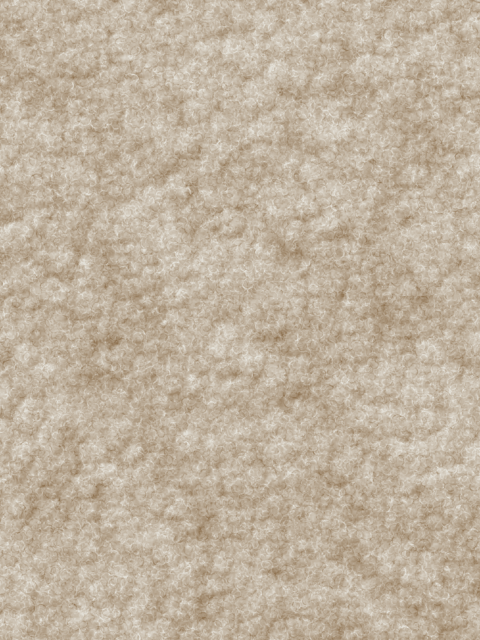
A WebGL 2 fragment shader for this texture:

```glsl
#version 300 es
precision highp float;
precision highp int;
// Cream boucle wool: soft lit tufts over a faint weave, covered in fine curled fibres.

uniform vec2 u_resolution;
out vec4 fragColor;

// Colours
const vec3 SHADOW_WOOL = vec3(0.65, 0.565, 0.46);
const vec3 LIGHT_WOOL = vec3(0.82, 0.785, 0.73);
const float BASE_TONE = 0.645;

// Sizes, as fractions of the canvas width
const float TUFT_SIZE = 0.042;
const float NUB_SIZE = 0.023;
const float CURL_SIZE = 0.017;
const float FIBRE_WIDTH = 0.0011;
const float WARP = 0.016;

// Strengths
const float PATCH_GAIN = 0.34;
const float TUFT_GAIN = 0.50;
const float NUB_GAIN = 0.38;
const float FIBRE_GAIN = 0.28;
const float FUZZ_GAIN = 0.38;

const int CURL_LAYERS = 7;
const float DOME_BLEND = 0.2;
const vec2 LIGHT_STEP = vec2(-0.14, 0.22);
const vec2 PATCH_AXIS = vec2(0.80, -0.60);

// Integer hash giving three values in 0..1
vec3 hash(ivec2 cell, int seed) {
    uvec3 v = uvec3(ivec3(cell, seed)) * 1664525u + 1013904223u;
    v.x += v.y * v.z;
    v.y += v.z * v.x;
    v.z += v.x * v.y;
    v ^= v >> 16u;
    v.x += v.y * v.z;
    v.y += v.z * v.x;
    v.z += v.x * v.y;
    return vec3(v >> 16u) / 65535.0;
}

// Smooth value noise, centred on zero
float noise(vec2 p, int seed) {
    ivec2 i = ivec2(floor(p));
    vec2 f = fract(p);
    f = f * f * (3.0 - 2.0 * f);
    float low = mix(hash(i, seed).x, hash(i + ivec2(1, 0), seed).x, f.x);
    float high = mix(hash(i + ivec2(0, 1), seed).x, hash(i + ivec2(1, 1), seed).x, f.x);
    return mix(low, high, f.y) - 0.5;
}

// Height of scattered round domes, one per cell, with softened creases
float domes(vec2 p, int seed, float jitter) {
    ivec2 base = ivec2(floor(p));
    float height = 0.0;
    for (int y = -1; y <= 1; y++)
    for (int x = -1; x <= 1; x++) {
        ivec2 cell = base + ivec2(x, y);
        vec3 rnd = hash(cell, seed);
        vec2 d = p - vec2(cell) - 0.5 - jitter * (rnd.xy - 0.5);
        float dome = mix(0.5, 1.0, rnd.z) * (1.0 - dot(d, d) / 0.8);
        float crease = max(DOME_BLEND - abs(height - dome), 0.0);
        height = max(height, dome) + crease * crease / (4.0 * DOME_BLEND);
    }
    return height;
}

// Domes shaded by their height and by light from above
float litDomes(vec2 p, int seed, float jitter) {
    float height = domes(p, seed, jitter);
    float slope = height - domes(p + LIGHT_STEP, seed, jitter);
    return 0.8 * (height - 0.64) + 1.3 * slope;
}

// Open curls: faded arcs, most of them light
float curls(vec2 p, int seed, float size, float pixel) {
    vec2 q = p / size;
    ivec2 base = ivec2(floor(q));
    float halfWidth = FIBRE_WIDTH / size;
    float blur = 0.7 * pixel / size;
    float sum = 0.0;
    for (int y = -1; y <= 1; y++)
    for (int x = -1; x <= 1; x++) {
        ivec2 cell = base + ivec2(x, y);
        vec3 place = hash(cell, seed);
        vec3 shape = hash(cell, seed + 50);
        vec2 d = q - vec2(cell) - place.xy;
        float radius = mix(0.2, 0.6, place.z);
        float dist = length(d);
        float line = 1.0 - smoothstep(halfWidth - blur, halfWidth + blur, abs(dist - radius));
        float angle = 6.2832 * shape.x;
        float facing = dot(d, vec2(cos(angle), sin(angle))) / max(dist, 0.001);
        float arc = smoothstep(-0.1, 0.7, facing);
        float tone = shape.y < 0.6 ? 1.0 : -1.0;
        sum += line * arc * tone * mix(0.5, 1.0, shape.z);
    }
    return sum;
}

void main() {
    vec2 p = gl_FragCoord.xy / u_resolution.x;
    float pixel = 1.0 / u_resolution.x;

    // Broad slanting hollows and rises
    vec2 slant = vec2(0.55 * dot(p, PATCH_AXIS), dot(p, vec2(-PATCH_AXIS.y, PATCH_AXIS.x)));
    float patches = 0.55 * noise(slant * 8.0, 1) + noise(slant * 19.0, 2);
    float tone = BASE_TONE + PATCH_GAIN * (patches + 0.4 * min(patches, 0.0));

    // Irregular tufts, with small nubs in rows showing more in the hollows
    vec2 bent = p + WARP * vec2(noise(p * 34.0, 3), noise(p * 34.0, 4));
    tone += TUFT_GAIN * litDomes(bent / TUFT_SIZE, 5, 1.0);
    vec2 weave = mix(p, bent, 0.5) / NUB_SIZE;
    tone += NUB_GAIN * (1.0 - 0.5 * patches) * litDomes(weave, 7, 0.7);

    // Curled fibres on turned grids, then fine fuzz
    mat2 turn = mat2(0.8, 0.6, -0.6, 0.8);
    vec2 q = p;
    for (int i = 0; i < CURL_LAYERS; i++) {
        q = turn * q + 0.37;
        tone += FIBRE_GAIN * curls(q, 10 + i, CURL_SIZE * (0.8 + 0.14 * float(i)), pixel);
    }
    tone += FUZZ_GAIN * (0.8 * noise(q * 130.0, 30) + noise(p * 250.0, 31));

    fragColor = vec4(mix(SHADOW_WOOL, LIGHT_WOOL, clamp(tone, -0.5, 1.4)), 1.0);
}
```
